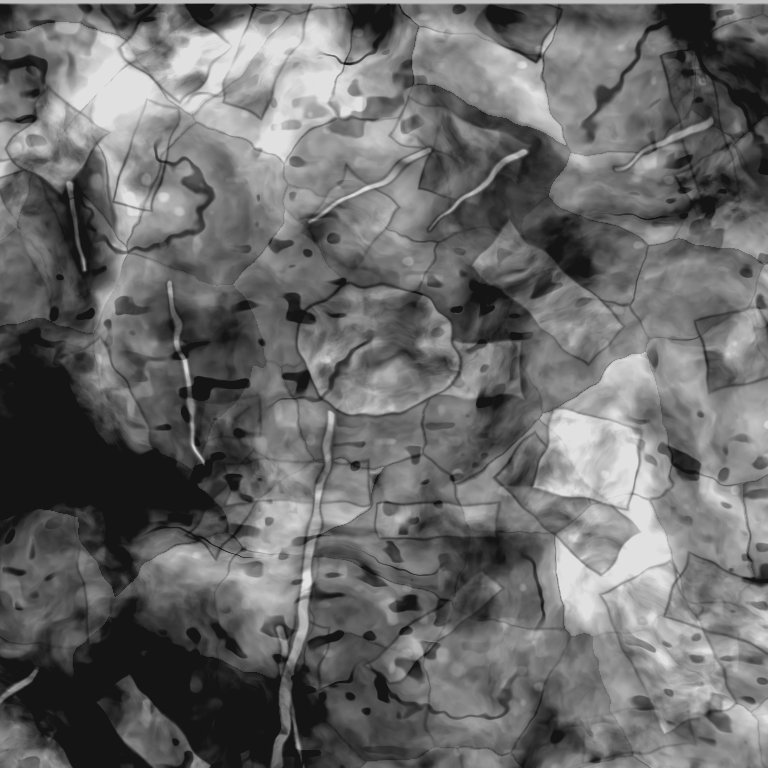
This texture is drawn by a three.js fragment shader. Its source:

```glsl
// Weathered monochrome collage: torn scraps, sticks, cracks and stains on rough plaster.
varying vec2 vUv;

#define SCRAPS 30
#define STICKS 7
#define STAIN_SCALE 4.5
#define STAIN_GAIN 1.45
#define FACET_SCALE 7.0
#define FACET_GAIN 0.26
#define GRAIN_GAIN 0.6
#define EDGE_SOFT 0.003
#define CONTRAST 1.06
#define BRIGHTNESS 0.45

float hash(vec2 p) {
  return fract(sin(dot(p, vec2(127.1, 311.7))) * 43758.5453);
}

vec2 hash2(vec2 p) {
  return vec2(hash(p), hash(p + 37.7));
}

float noise(vec2 p) {
  vec2 i = floor(p), f = fract(p);
  f = f * f * (3.0 - 2.0 * f);
  return mix(mix(hash(i), hash(i + vec2(1, 0)), f.x),
             mix(hash(i + vec2(0, 1)), hash(i + vec2(1, 1)), f.x), f.y);
}

float fbm(vec2 p) {
  float sum = 0.0, amp = 0.516;
  for (int i = 0; i < 5; i++) {
    sum += amp * noise(p);
    p = mat2(0.8, 0.6, -0.6, 0.8) * p * 2.03 + 11.3;
    amp *= 0.5;
  }
  return sum;
}

mat2 rotate(float a) {
  return mat2(cos(a), -sin(a), sin(a), cos(a));
}

float boxDistance(vec2 p, vec2 halfSize) {
  vec2 q = abs(p) - halfSize;
  return length(max(q, 0.0)) + min(max(q.x, q.y), 0.0);
}

float inside(float d) {
  return 1.0 - smoothstep(-EDGE_SOFT, EDGE_SOFT, d);
}

float blob(vec2 p, vec2 center, vec2 radius) {
  vec2 q = (p - center) / radius;
  return exp(-dot(q, q));
}

// Angular shards: x is the tone of the cell, y the gap to its border.
vec2 facets(vec2 p) {
  vec2 cell = floor(p), f = fract(p);
  float nearest = 8.0, second = 8.0, tone = 0.0;
  for (int y = -1; y <= 1; y++) {
    for (int x = -1; x <= 1; x++) {
      vec2 o = vec2(float(x), float(y));
      float d = length(o + hash2(cell + o) - f);
      if (d < nearest) {
        second = nearest;
        nearest = d;
        tone = hash(cell + o + 5.1);
      } else {
        second = min(second, d);
      }
    }
  }
  return vec2(tone, second - nearest);
}

// Lays a surface over the tone, with a soft shadow and a thin inked outline.
float layScrap(float tone, float d, float fill, float opacity, float ink) {
  tone *= 1.0 - 0.28 * opacity * exp(-max(d, 0.0) * 70.0);
  tone = mix(tone, fill, inside(d) * opacity);
  return tone * (1.0 - ink * exp(-d * d * 250000.0));
}

float layStick(float tone, vec2 p, vec2 a, vec2 b, float width, float fill) {
  vec2 ab = b - a;
  float t = clamp(dot(p - a, ab) / dot(ab, ab), 0.0, 1.0);
  float d = length(p - a - ab * t) - width * mix(0.6, 1.2, t);
  return layScrap(tone, d, fill, 0.88, 0.3);
}

void main() {
  vec2 p = vUv;
  vec2 warp = vec2(fbm(p * 5.0), fbm(p * 5.0 + 31.0)) - 0.5;
  vec2 torn = p + 0.012 * (vec2(noise(p * 38.0), noise(p * 38.0 + 9.0)) - 0.5);
  float fine = fbm(p * vec2(26.0, 30.0) + warp * 5.0) - 0.5;
  float speckle = noise(p * 95.0 + fine * 4.0);
  float wear = noise(p * 13.0 + 70.0);

  // Stained ground
  float tone = BRIGHTNESS + STAIN_GAIN * (fbm(p * STAIN_SCALE + warp * 2.2) - 0.5);
  vec2 q = p + warp * 0.22;
  tone += 0.22 * blob(q, vec2(0.42, 0.9), vec2(0.55, 0.14));
  tone += 0.20 * blob(q, vec2(0.75, 0.17), vec2(0.28, 0.16));
  tone -= 0.28 * blob(q, vec2(0.32, 0.52), vec2(0.10, 0.15));
  tone -= 0.26 * blob(q, vec2(0.14, 0.40), vec2(0.16, 0.09));
  tone -= 0.24 * blob(q, vec2(0.88, 0.40), vec2(0.09, 0.07));
  tone -= 0.24 * blob(q, vec2(0.50, 0.20), vec2(0.11, 0.18));
  tone -= 0.16 * blob(q, vec2(0.08, 0.10), vec2(0.20, 0.15));

  // Broken facets
  vec2 shard = facets((p + warp * 0.13) * FACET_SCALE);
  tone += FACET_GAIN * (shard.x - 0.5);
  tone *= 1.0 - 0.4 * wear * (1.0 - smoothstep(0.0, 0.035, shard.y));

  // Torn scraps, square to the frame near the middle and tilted elsewhere
  for (int i = 0; i < SCRAPS; i++) {
    float k = float(i);
    vec2 h = hash2(vec2(k, 3.7)), s = hash2(vec2(k, 8.2)), v = hash2(vec2(k, 15.4));
    vec2 center = (vec2(mod(k, 6.0), floor(k / 6.0)) + h) / vec2(6.0, 5.0);
    float tilt = (v.x - 0.5) * 3.1 * smoothstep(0.16, 0.3, length(center - 0.5));
    vec2 size = mix(vec2(0.035, 0.018), vec2(0.105, 0.055), s);
    float d = boxDistance(rotate(tilt) * (torn - center), size);
    float fill = mix(0.3, 0.78, v.y) + fine * 0.9;
    tone = layScrap(tone, d, fill, mix(0.25, 0.85, s.y) * mix(0.6, 1.0, wear), 0.5 * wear);
  }

  // Rounded stone in the middle
  vec2 r = rotate(-0.25) * (torn + warp * 0.06 - vec2(0.49, 0.555));
  float stone = (length(r / vec2(0.1, 0.082)) - 1.0) * 0.085;
  tone = layScrap(tone, stone, 0.54 + fine * 0.8, 0.85, 0.45);

  // Pale sticks
  float wood = 0.64 + fine * 0.7;
  for (int i = 0; i < STICKS; i++) {
    float k = float(i);
    vec2 h = hash2(vec2(k, 51.3)), v = hash2(vec2(k, 62.9));
    float angle = mod(k, 3.0) < 1.0 ? 1.75 : mix(0.35, 0.75, v.x);
    vec2 reach = vec2(cos(angle), sin(angle)) * mix(0.05, 0.12, v.y);
    vec2 center = vec2(mod(k * 0.38 + 0.1, 1.0), h.y);
    tone = layStick(tone, torn, center - reach, center + reach, 0.005, wood);
  }
  tone = layStick(tone, torn, vec2(0.435, 0.46), vec2(0.36, 0.0), 0.008, wood);

  // Hairline cracks, grain, pits and chalk flecks
  float crack = abs(noise(p * 5.0 + warp * 1.6 + 20.0) - 0.5);
  tone *= 1.0 - 0.55 * smoothstep(0.4, 0.7, wear) * (1.0 - smoothstep(0.003, 0.018, crack));
  tone += GRAIN_GAIN * fine * 0.6 + 0.07 * (speckle - 0.5);
  float pits = smoothstep(0.68, 0.84, noise(p * vec2(52.0, 68.0) + warp * 6.0));
  tone -= 0.24 * pits * smoothstep(0.35, 0.7, noise(p * 8.0 + 44.0));
  tone += 0.16 * smoothstep(0.78, 0.92, noise(p * 47.0 + 90.0)) * wear;

  // Dark upper border below a pale rim
  tone -= 0.24 * smoothstep(0.955, 0.985, p.y + warp.y * 0.05);
  tone = mix(tone, 0.74, smoothstep(0.993, 0.997, p.y));

  tone = (tone - 0.44) * CONTRAST + 0.44;
  gl_FragColor = vec4(vec3(clamp(tone, 0.08, 0.88)), 1.0);
}
```
